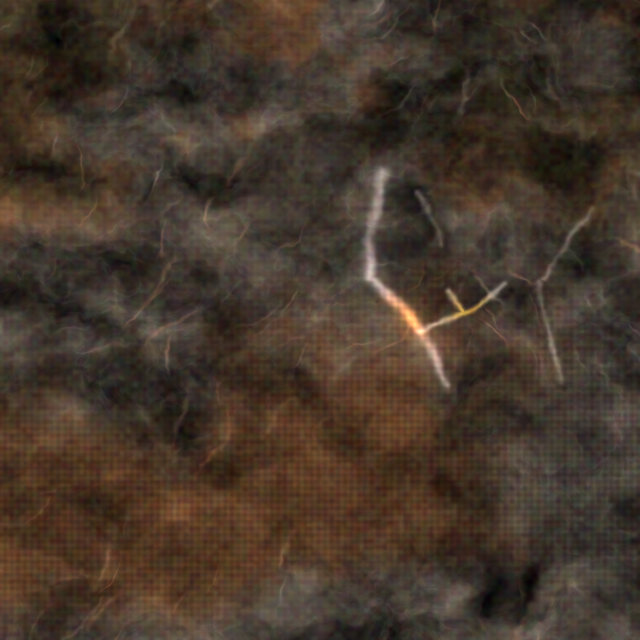
This texture is drawn by a Shadertoy shader. Its source:

```glsl
// Dark weathered rock: rust and slate patches, pale curling fibres and a few bright veins.
#define SLATE vec3(0.245, 0.218, 0.193)
#define RUST vec3(0.315, 0.208, 0.130)
#define OLIVE vec3(0.165, 0.130, 0.080)
#define PALE vec3(0.43, 0.41, 0.39)
#define PEACH vec3(0.56, 0.35, 0.23)
#define RELIEF 2.3
#define FIBRE_GAIN 0.42
#define WEAVE_COUNT 96.0
#define WEAVE_GAIN 0.035
#define GRAIN_GAIN 0.05

float hash(vec2 p) {
    vec3 q = fract(p.xyx * 0.1031);
    q += dot(q, q.yzx + 33.33);
    return fract((q.x + q.y) * q.z);
}

float noise(vec2 p) {
    vec2 i = floor(p), f = fract(p);
    f = f * f * (3.0 - 2.0 * f);
    return mix(mix(hash(i), hash(i + vec2(1, 0)), f.x),
               mix(hash(i + vec2(0, 1)), hash(i + vec2(1, 1)), f.x), f.y);
}

float fbm(vec2 p) {
    float sum = 0.0, amp = 0.5;
    for (int k = 0; k < 5; k++) {
        sum += amp * noise(p);
        p = mat2(1.6, 1.2, -1.2, 1.6) * p + 7.3;
        amp *= 0.56;
    }
    return sum / 1.074;
}

float blob(vec2 p, vec2 centre, vec2 size) {
    vec2 q = (p - centre) / size;
    return exp(-dot(q, q));
}

// Fibre direction: flat at upper left, steep on the right, rising at the lower right
float flowAngle(vec2 p) {
    float steep = smoothstep(0.5, 0.85, p.x);
    float lean = mix(-0.3, 0.45, smoothstep(0.35, 0.75, noise(p * 3.0 + 4.0)));
    return mix(lean, mix(1.1, 1.75, smoothstep(0.15, 0.5, p.y)), steep);
}

// Scattered bent strokes, one per cell
vec3 fibres(vec2 p, float scale, float seed) {
    vec3 sum = vec3(0.0);
    vec2 g = p * scale, cell = floor(g);
    for (int j = -1; j <= 1; j++)
    for (int i = -1; i <= 1; i++) {
        vec2 id = cell + vec2(i, j);
        float a = hash(id + seed), b = hash(id + seed + 17.0), c = hash(id + seed + 41.0);
        vec2 centre = id + vec2(a, b);
        float angle = flowAngle(centre / scale) + (c - 0.5) * 1.9;
        vec2 d = g - centre;
        vec2 q = vec2(dot(d, vec2(cos(angle), sin(angle))),
                      dot(d, vec2(-sin(angle), cos(angle))));
        q.y += (a - 0.5) * 1.1 * q.x * q.x;
        float taper = 1.0 - smoothstep(0.1, 0.45 + 0.4 * b, abs(q.x));
        float width = mix(0.03, 0.065, a);
        float stroke = exp(-q.y * q.y / (width * width)) * taper * c * c;
        sum += stroke * mix(PALE, PEACH, smoothstep(0.3, 0.8, b));
    }
    return sum;
}

float segment(vec2 p, vec2 a, vec2 b) {
    vec2 d = b - a;
    return length(p - a - d * clamp(dot(p - a, d) / dot(d, d), 0.0, 1.0));
}

float glow(float dist, float width) {
    return exp(-dist * dist / (width * width));
}

// Bright branching veins
vec3 veins(vec2 p) {
    vec2 trunk[6] = vec2[6](vec2(0.603, 0.727), vec2(0.577, 0.622), vec2(0.580, 0.563),
                            vec2(0.625, 0.522), vec2(0.651, 0.479), vec2(0.694, 0.400));
    float d = 1.0;
    for (int k = 0; k < 5; k++) d = min(d, segment(p, trunk[k], trunk[k + 1]));
    float branch = min(segment(p, trunk[4], vec2(0.736, 0.512)),
                       segment(p, vec2(0.736, 0.512), vec2(0.788, 0.557)));
    branch = min(branch, segment(p, vec2(0.70, 0.545), vec2(0.728, 0.508)));
    float side = min(segment(p, vec2(0.925, 0.675), vec2(0.853, 0.564)),
                     segment(p, vec2(0.845, 0.56), vec2(0.88, 0.40)));
    side = min(side, segment(p, vec2(0.65, 0.69), vec2(0.685, 0.62)));
    float patchy = 0.35 + 0.9 * noise(p * 28.0);
    float knot = blob(p, vec2(0.635, 0.497), vec2(0.035));
    float gold = blob(p, vec2(0.735, 0.512), vec2(0.03));
    vec3 light = mix(vec3(0.40, 0.37, 0.37), vec3(0.75, 0.47, 0.25), knot);
    vec3 sum = light * (glow(d, 0.0075 + 0.003 * knot) * patchy + 0.16 * glow(d, 0.03));
    sum += mix(PALE, vec3(0.75, 0.58, 0.15), gold) * glow(branch, 0.005) * patchy * 0.85;
    return sum + PALE * glow(side, 0.0045) * patchy * 0.5;
}

void mainImage(out vec4 fragColor, in vec2 fragCoord) {
    vec2 p = fragCoord / iResolution.xy;
    vec2 warp = vec2(fbm(p * 9.0), fbm(p * 9.0 + 31.0)) - 0.5;
    vec2 w = p + warp * 0.07;

    // Colour patches
    float broad = fbm(p * 3.5 + 11.0) - 0.5;
    float lower = smoothstep(0.54, 0.36, p.y + broad * 0.5) * smoothstep(0.0, 0.2, p.y + broad * 0.4);
    float rust = lower * smoothstep(0.95, 0.68, p.x + broad * 0.3);
    float upper = smoothstep(0.5, 0.75, p.y + broad * 0.4);
    rust = max(rust, upper * 0.8 * smoothstep(0.45, 0.65, fbm(w * 7.0 + 3.0)));
    vec3 col = mix(SLATE, RUST, rust);
    float shade = blob(w, vec2(0.85, 0.78), vec2(0.13, 0.10)) + blob(w, vec2(0.1, 0.95), vec2(0.1, 0.06));
    shade += upper * 0.55 * smoothstep(0.42, 0.62, fbm(w * 5.0 + 57.0));
    col = mix(col, OLIVE, clamp(shade, 0.0, 0.85));

    // Relief, calmer inside the rust bed
    float detail = fbm(w * vec2(11.0, 15.0) + 5.0) - 0.5;
    col *= 1.0 + RELIEF * detail * mix(1.0, 0.6, lower);
    float ridge = 1.0 - abs(2.0 * fbm(w * 13.0 + 23.0) - 1.0);
    col += PALE * 0.13 * pow(ridge, 9.0) * (1.0 - 0.75 * rust);
    vec2 hole = vec2(w.x - 0.35 * (w.y - 0.08), w.y);
    float pit = blob(hole, vec2(0.77, 0.08), vec2(0.025, 0.045)) + blob(hole, vec2(0.83, 0.085), vec2(0.02, 0.04));
    col *= 1.0 - 0.85 * min(pit, 1.0);

    // Fibres and veins
    float cover = smoothstep(0.3, 0.65, noise(p * 6.0 + 9.0)) * (1.0 - 0.75 * rust) + 0.12;
    cover += 0.6 * blob(p, vec2(0.08, 0.06), vec2(0.2, 0.07));
    col += FIBRE_GAIN * cover * (fibres(w, 10.0, 3.0) + 0.8 * fibres(w, 17.0, 71.0));
    col += veins(p + warp * 0.035);

    // Cloth-like weave and soft colour grain
    vec2 thread = sin(p * 6.2832 * WEAVE_COUNT);
    col *= 1.0 + WEAVE_GAIN * (thread.x + thread.y) * (0.5 + lower);
    vec3 grain = vec3(noise(p * 110.0), noise(p * 110.0 + 37.0), noise(p * 100.0 + 83.0)) - 0.5;
    col += GRAIN_GAIN * (grain + 0.6 * grain.g);

    fragColor = vec4(clamp(col, 0.0, 1.0), 1.0);
}
```
